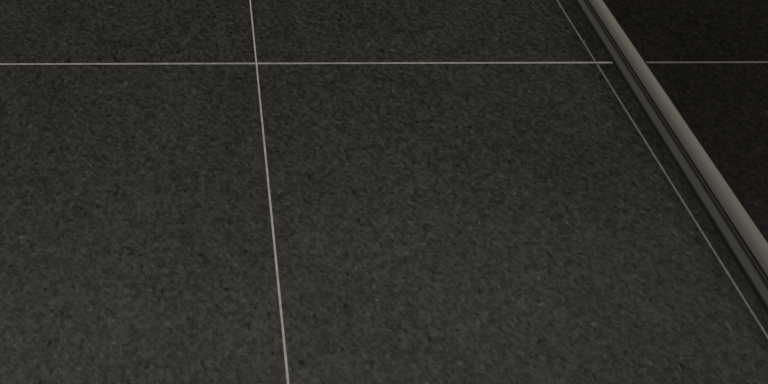
Give the GLSL for this texture, as a Shadertoy shader.

```glsl
const vec2 VANISH = vec2(0.5, 2.518);
const vec2 TILE_ORIGIN = vec2(0.0995, 0.5935);
const vec2 TILE_SIZE = vec2(0.525, 0.26);
const vec2 GROUT_HALF = vec2(0.0028, 0.0034);
const vec3 STONE_NEAR = vec3(0.213, 0.206, 0.186);
const vec3 STONE_FAR = vec3(0.160, 0.153, 0.134);
const vec3 GROUT = vec3(0.57, 0.56, 0.53);
const vec3 METAL_DARK = vec3(0.085, 0.08, 0.07);
const vec3 METAL_MID = vec3(0.23, 0.225, 0.205);
const vec3 METAL_LIGHT = vec3(0.36, 0.345, 0.315);

float hash(vec2 p) {
    vec3 q = fract(vec3(p.xyx) * 0.1031);
    q += dot(q, q.yzx + 33.33);
    return fract((q.x + q.y) * q.z);
}

float noise(vec2 p) {
    vec2 i = floor(p), f = fract(p);
    f = f * f * (3.0 - 2.0 * f);
    return mix(mix(hash(i), hash(i + vec2(1, 0)), f.x),
               mix(hash(i + vec2(0, 1)), hash(i + vec2(1, 1)), f.x), f.y);
}

// One tilted, soft mineral fleck per cell: negative is dark, positive light
float fleck(vec2 p, float seed) {
    vec2 cell = floor(p), id = cell + seed;
    vec2 centre = 0.35 + 0.3 * vec2(hash(id), hash(id + 17.3));
    float angle = 3.1416 * hash(id + 41.7);
    vec2 axis = vec2(cos(angle), sin(angle));
    vec2 r = p - cell - centre;
    r = vec2(dot(r, axis), dot(r, vec2(-axis.y, axis.x)) * 1.8);
    float size = mix(0.12, 0.34, hash(id + 63.1));
    float tone = hash(id + 89.9) * 2.0 - 1.0;
    return tone * abs(tone) * (1.0 - smoothstep(size * 0.4, size, length(r)));
}

float speckle(vec2 p) {
    float sum = 0.0;
    for (int i = 0; i < 3; i++) {
        float layer = float(i);
        sum += fleck(p * (55.0 + 27.0 * layer) + layer * 7.4, 100.0 + 31.0 * layer);
    }
    return sum;
}

// Mottled stone with fine grain
vec3 stone(vec2 floorPos, vec2 p) {
    float grain = noise(floorPos * vec2(210.0, 250.0) + 50.0) - 0.5;
    float fine = noise(p * vec2(150.0, 190.0) + p.yx * 40.0) - 0.5;
    float cloud = noise(floorPos * 14.0 + 9.0) - 0.5;
    vec3 base = mix(STONE_NEAR, STONE_FAR, smoothstep(0.05, 0.95, p.y));
    float tone = 0.055 * grain + 0.055 * fine + 0.014 * cloud + 0.06 * speckle(floorPos);
    return base + tone * vec3(1.0, 0.99, 0.97);
}

// Coverage of a line at every whole coordinate
vec2 gridLine(vec2 t, vec2 halfWidth) {
    vec2 d = abs(fract(t + 0.5) - 0.5);
    vec2 aa = fwidth(t) * 0.75;
    return 1.0 - smoothstep(halfWidth - aa, halfWidth + aa, d);
}

float band(float t, float from, float to, float aa) {
    return smoothstep(from - aa, from + aa, t) * (1.0 - smoothstep(to - aa, to + aa, t));
}

// Profile of the rail, t running from its left to its right edge
vec3 railColour(float t, float aa) {
    vec3 c = mix(METAL_DARK, METAL_MID, band(t, 0.10, 0.32, aa + 0.03));
    c = mix(c, METAL_MID * 0.7, band(t, 0.37, 0.43, aa));
    vec3 face = mix(METAL_LIGHT * 0.72, METAL_LIGHT * 1.08, smoothstep(0.48, 0.88, t));
    return mix(c, face, band(t, 0.48, 0.95, aa + 0.01));
}

void mainImage(out vec4 fragColor, in vec2 fragCoord) {
    vec2 p = fragCoord / iResolution.y;
    float pixel = 1.0 / iResolution.y;

    // Perspective floor coordinates
    float depth = 1.0 / (VANISH.y - p.y + 0.0026 * p.x);
    vec2 floorPos = vec2((p.x - VANISH.x) * depth, depth);
    vec2 tile = (floorPos - TILE_ORIGIN) / TILE_SIZE;

    // Rail coordinates, widening towards the viewer
    float near = 1.0 - p.y;
    float left = 1.495 + 0.616 * near;
    float right = 1.573 + 0.683 * near;
    float t = (p.x - left) / (right - left);
    float aa = pixel / (right - left);
    float beyond = smoothstep(1.0 - aa, 1.0 + aa, t);

    vec3 colour = stone(floorPos * vec2(1.0, 2.0), p);

    // Broad light falloff, and shade beside the rail
    colour *= 1.0 - 0.12 * smoothstep(1.1, 1.9, p.x);
    colour *= 1.0 - 0.28 * smoothstep(-0.11, 0.0, p.x - left);

    // Worn grout, dimmer close to the rail
    vec2 joint = gridLine(tile, GROUT_HALF);
    float wear = 0.8 + 0.2 * noise(p * 90.0);
    float seam = joint.x * mix(1.0, 0.55, step(0.5, tile.x)) * (1.0 - beyond);
    float cross = joint.y * mix(0.8, 0.65, beyond);
    colour = mix(colour, GROUT, max(seam, cross) * wear);

    // Dim reflection behind the rail, then the metal itself
    colour *= mix(vec3(1.0), vec3(0.86, 0.82, 0.80), beyond);
    float brushed = 0.96 + 0.08 * noise(vec2(t * 30.0, p.y * 12.0));
    colour = mix(colour, railColour(t, aa) * brushed, band(t, 0.0, 1.0, aa));

    fragColor = vec4(clamp(colour, 0.0, 1.0), 1.0);
}
```
